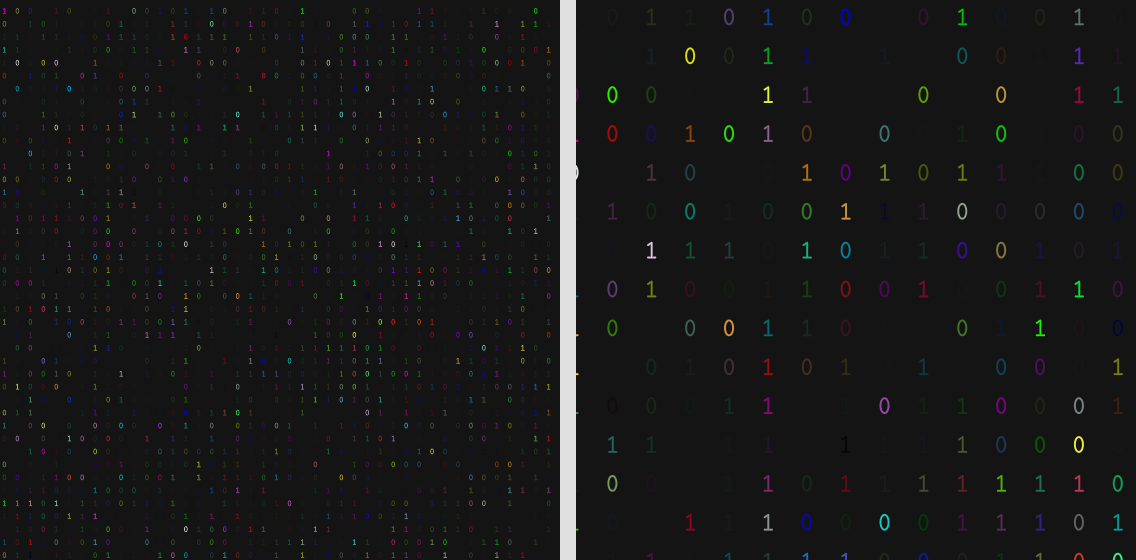
Left: the whole. Right: its middle third, enlarged.
Give the GLSL for this pattern, as a three.js fragment shader.

```glsl
varying vec2 vUv;

const float COUNT = 43.0;                      // digits across and down
const float PITCH = 0.02314;                   // spacing of digit centres
const vec2 FIRST_CENTRE = vec2(0.0079, 0.0087);
const vec2 DIGIT_RADII = vec2(0.0024, 0.0044); // half size along the stroke centre
const float STROKE = 0.00115;
const float FADE_POWER = 1.9;                  // higher leaves more digits dim
const float ONE_SHARE = 0.5;
const vec3 BACKGROUND = vec3(0.08);

vec3 hash3(vec2 cell) {
  vec3 p = fract(cell.xyx * vec3(0.1031, 0.1030, 0.0973));
  p += dot(p, p.yxz + 33.33);
  return fract((p.xxy + p.yzz) * p.zyx);
}

float segmentDistance(vec2 p, vec2 a, vec2 b) {
  vec2 ab = b - a;
  float t = clamp(dot(p - a, ab) / dot(ab, ab), 0.0, 1.0);
  return length(p - a - ab * t);
}

// Distance to the centre line of an elliptical ring
float zeroDistance(vec2 p) {
  float level = length(p / DIGIT_RADII);
  float slope = length(p / (DIGIT_RADII * DIGIT_RADII));
  return abs(level * (level - 1.0) / max(slope, 0.001));
}

// Distance to a stem with a flag and a foot
float oneDistance(vec2 p) {
  vec2 r = DIGIT_RADII;
  vec2 top = vec2(0.1, 1.0) * r;
  vec2 bottom = vec2(0.1, -1.0) * r;
  float stem = segmentDistance(p, top, bottom);
  float flag = segmentDistance(p, top, vec2(-0.8, 0.68) * r);
  float foot = segmentDistance(p, vec2(-0.8, -1.0) * r, vec2(1.0, -1.0) * r);
  return min(stem, min(flag, foot));
}

void main() {
  // Grid of cells centred on the digits
  vec2 grid = (vUv - FIRST_CENTRE) / PITCH + 0.5;
  vec2 cell = floor(grid);
  vec2 p = (fract(grid) - 0.5) * PITCH;
  float inside = step(max(cell.x, cell.y), COUNT - 0.5);

  // Random digit, hue and fade per cell
  vec3 choice = hash3(cell + 17.0);
  vec3 ink = smoothstep(0.1, 0.9, hash3(cell + 131.0));
  float fade = pow(choice.y, FADE_POWER);
  float dist = choice.x < ONE_SHARE ? oneDistance(p) : zeroDistance(p);

  // Smoothed stroke coverage
  float edge = max(fwidth(vUv.x), 0.00001);
  float coverage = clamp(0.5 - (dist - 0.5 * STROKE) / edge, 0.0, 1.0);

  gl_FragColor = vec4(mix(BACKGROUND, ink, coverage * fade * inside), 1.0);
}
```
